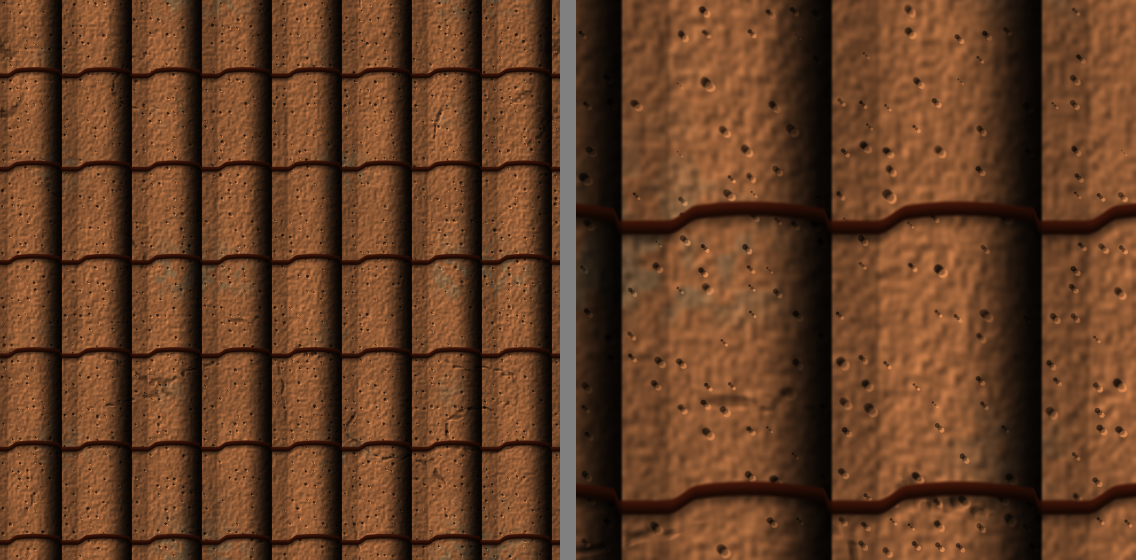
Left, the full canvas; right, a detail of the centre.
Write a three.js fragment shader that draws this texture.

```glsl
// Weathered clay roof: rounded rolls beside flat pans, in overlapping courses
#define COLUMNS 8.0
#define COURSES 6.0
#define COLUMN_SHIFT 0.875
#define COURSE_SHIFT 0.1875
#define PAN_WIDTH 0.235
#define LIP_HALF 0.024
#define RELIEF 0.62
#define PIT_CELLS 72.0
#define PIT_CHANCE 0.36
#define CLAY vec3(0.585, 0.365, 0.215)
#define LICHEN vec3(0.47, 0.40, 0.29)
#define LIP_RED vec3(0.23, 0.075, 0.03)

varying vec2 vUv;

float hash(vec2 p) {
  vec3 q = fract(p.xyx * 0.1031);
  q += dot(q, q.yzx + 33.33);
  return fract((q.x + q.y) * q.z);
}

// Value noise that wraps after a whole number of cells
float noise(vec2 uv, vec2 cells) {
  vec2 p = uv * cells;
  vec2 i = floor(p);
  vec2 f = p - i;
  f = f * f * (3.0 - 2.0 * f);
  vec2 a = mod(i, cells);
  vec2 b = mod(i + 1.0, cells);
  vec2 seed = cells * 1.7;
  return mix(mix(hash(a + seed), hash(vec2(b.x, a.y) + seed), f.x),
             mix(hash(vec2(a.x, b.y) + seed), hash(b + seed), f.x), f.y);
}

// Sparse round holes, at most one in each cell
float pits(vec2 uv) {
  vec2 p = uv * PIT_CELLS;
  vec2 id = mod(floor(p), PIT_CELLS);
  vec2 centre = 0.3 + 0.4 * vec2(hash(id + 11.0), hash(id + 47.0));
  float radius = mix(0.10, 0.26, pow(hash(id + 83.0), 2.0));
  float wobble = 0.12 * (noise(uv, vec2(200.0)) - 0.5);
  float d = length(fract(p) - centre) + wobble;
  return step(hash(id + 131.0), PIT_CHANCE) * smoothstep(radius, radius * 0.4, d);
}

// Crumbling hairlines along noise contours, kept to a few patches
float cracks(vec2 uv) {
  vec2 w = uv + 0.012 * (vec2(noise(uv, vec2(61.0)), noise(uv, vec2(67.0))) - 0.5);
  float level = abs(noise(w, vec2(7.0, 13.0)) - 0.5);
  float patches = smoothstep(0.58, 0.74, noise(uv, vec2(9.0)));
  float crumble = smoothstep(0.25, 0.6, noise(uv, vec2(150.0)));
  return smoothstep(0.035, 0.006, level) * patches * crumble;
}

float surfaceHeight(vec2 uv) {
  float grain = 0.50 * noise(uv, vec2(150.0, 140.0))
              + 0.45 * noise(uv, vec2(256.0, 230.0));
  return grain - 0.9 * pits(uv) - 0.7 * cracks(uv);
}

// Lift of the overlapping edge along one column
float lipRise(float t) {
  float arch = 0.040 + 0.028 * sin(3.14159 * clamp(t, 0.0, 1.0));
  return arch * smoothstep(-0.02, 0.18, t) * (1.0 - smoothstep(0.96, 1.0, t));
}

void main() {
  // Column position: pan first, then t runs across the roll
  float u = fract(vUv.x * COLUMNS - COLUMN_SHIFT);
  float t = (u - PAN_WIDTH) / (1.0 - PAN_WIDTH);

  // Light falls from the left, so each roll darkens to its right edge
  float pan = mix(0.80, 0.74, u / PAN_WIDTH);
  float roll = mix(1.0, 0.05, smoothstep(0.45, 1.0, t));
  roll *= 0.94 + 0.06 * smoothstep(0.0, 0.2, t);
  float light = mix(pan, roll, smoothstep(-0.02, 0.02, t));
  light = mix(0.05, light, smoothstep(0.0, 0.02, u));

  // Clay tint, with pale lichen and broad stains
  vec2 halfUv = fract(vUv * 2.0);
  float lichen = smoothstep(0.62, 0.95, noise(halfUv, vec2(5.0)))
               * smoothstep(0.3, 0.7, noise(vUv, vec2(90.0)));
  float stain = 0.6 * noise(vUv, vec2(14.0)) + 0.4 * noise(vUv, vec2(37.0));
  float streak = noise(vUv, vec2(192.0, 24.0));
  vec3 color = mix(CLAY, LICHEN, 0.65 * lichen);
  color *= 0.90 + 0.16 * stain + 0.08 * (streak - 0.5);

  // Fine relief lit from the upper left
  vec2 toward = vec2(0.0014, -0.0014);
  float slope = surfaceHeight(vUv + toward) - surfaceHeight(vUv - toward);
  color *= clamp(1.0 + RELIEF * slope, 0.3, 1.45);
  color *= 1.0 - 0.35 * pits(vUv) - 0.30 * cracks(vUv);
  color *= light;

  // Dark red lip of each course and the shadow it drops
  float course = vUv.y * COURSES - COURSE_SHIFT - lipRise(t);
  float s = fract(course + 0.5) - 0.5;
  float shadow = smoothstep(-0.075, -0.02, s) * (1.0 - smoothstep(0.0, 0.02, s));
  color *= 1.0 - 0.5 * shadow;
  float lip = 1.0 - smoothstep(LIP_HALF - 0.008, LIP_HALF + 0.010, abs(s));
  vec3 lipColor = LIP_RED * mix(0.40, 1.1, smoothstep(-LIP_HALF, LIP_HALF, s));
  lipColor *= mix(0.55, 1.0, light);
  color = mix(color, lipColor, lip);

  gl_FragColor = vec4(color, 1.0);
}
```
